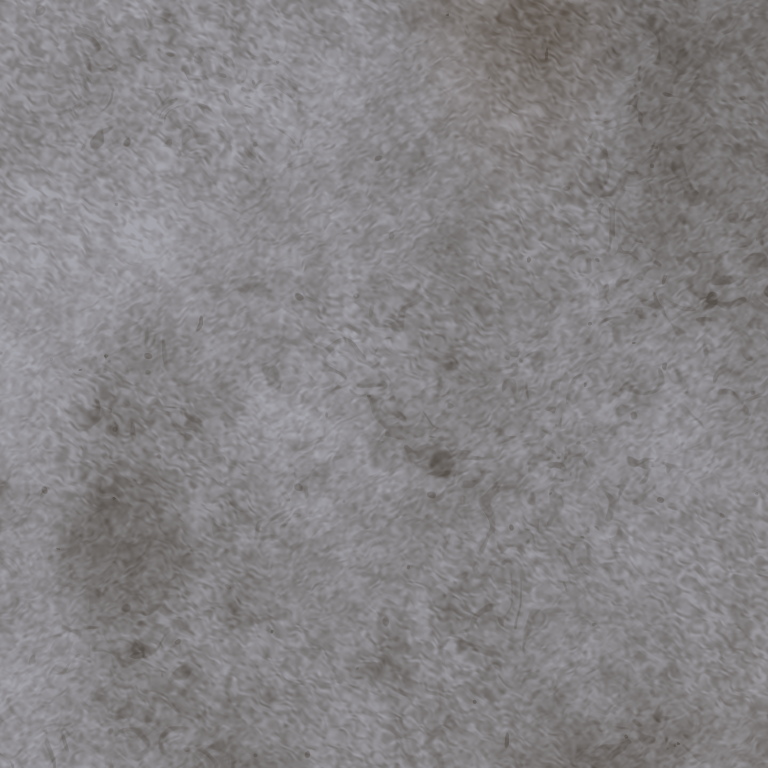
Give the GLSL for this texture, as a three.js fragment shader.

```glsl
// Weathered grey concrete: broad cloudy stains under a fine, wormy trowel grain,
// with scattered specks, round pits and ragged chips. Every layer adds to or
// takes from one tone value, which is finally mapped from warm dark to cool light.

varying vec2 vUv;

const vec3 DARK_CEMENT = vec3(0.44, 0.424, 0.418);
const vec3 LIGHT_CEMENT = vec3(0.57, 0.563, 0.58);
const vec3 WARM_TINT = vec3(0.012, 0.002, -0.008);

float hash(vec2 p) {
  vec3 q = fract(p.xyx * vec3(0.1031, 0.1030, 0.0973));
  q += dot(q, q.yzx + 33.33);
  return fract((q.x + q.y) * q.z);
}

float noise(vec2 p) {
  vec2 i = floor(p);
  vec2 f = fract(p);
  f = f * f * (3.0 - 2.0 * f);
  float low = mix(hash(i), hash(i + vec2(1.0, 0.0)), f.x);
  float high = mix(hash(i + vec2(0.0, 1.0)), hash(i + 1.0), f.x);
  return mix(low, high, f.y);
}

vec2 rotate(vec2 p, float angle) {
  float c = cos(angle);
  float s = sin(angle);
  return vec2(c * p.x + s * p.y, c * p.y - s * p.x);
}

// Layered noise, centred on zero
float clouds(vec2 p) {
  float sum = 0.0;
  float weight = 0.5;
  for (int i = 0; i < 5; i++) {
    sum += weight * (noise(p) - 0.5);
    p = rotate(p, 0.6) * 2.03 + 17.3;
    weight *= 0.52;
  }
  return sum;
}

vec2 wobble(vec2 p, float frequency) {
  return vec2(noise(p * frequency), noise(p * frequency + 41.7)) - 0.5;
}

// Short curled strokes lying along an angle, centred on zero
float strokes(vec2 p, float angle, float seed) {
  vec2 q = rotate(p + 0.009 * wobble(p + seed, 70.0), angle);
  return noise(q * vec2(125.0, 255.0) + seed + 200.0) - 0.5;
}

// Soft-edged ellipse, from 1 in its middle to 0 outside
float stain(vec2 p, vec2 centre, vec2 radii, float angle) {
  return 1.0 - smoothstep(0.1, 1.0, length(rotate(p - centre, angle) / radii));
}

// Random marks in a jittered grid; radii are in cells, stretch flattens them
float marks(vec2 p, float cells, float density, vec2 radii, float stretch, float seed) {
  vec2 q = p * cells;
  vec2 home = floor(q);
  float cover = 0.0;
  for (int y = -1; y <= 1; y++) {
    for (int x = -1; x <= 1; x++) {
      vec2 cell = home + vec2(float(x), float(y));
      vec2 id = cell + seed;
      vec2 centre = cell + vec2(hash(id + 3.1), hash(id + 7.7));
      float pick = hash(id + 19.3);
      float radius = mix(radii.x, radii.y, pow(hash(id + 29.9), 2.0));
      vec2 d = rotate(q - centre, 3.14 * hash(id + 53.2));
      float dist = length(d * vec2(1.0, stretch));
      float shape = 1.0 - smoothstep(0.7 * radius, 1.15 * radius, dist);
      cover = max(cover, shape * step(pick, density) * mix(0.5, 1.0, pick / density));
    }
  }
  return cover;
}

void main() {
  vec2 p = vUv;
  vec2 ragged = p + 0.10 * wobble(p, 9.0) + 0.045 * wobble(p, 32.0);

  // Broad mottling and faint vertical runs
  float tone = 0.85 + 1.5 * clouds(p * 3.2 + 5.0);
  tone += 0.75 * clouds(p * 24.0 + 60.0);
  float runs = smoothstep(0.62, 0.9, noise(ragged * vec2(34.0, 5.0) + 80.0));
  tone -= 0.28 * runs * smoothstep(0.4, 0.7, noise(p * 4.0 + 12.0));

  // Large damp stains
  tone -= 0.68 * stain(ragged, vec2(0.17, 0.28), vec2(0.10, 0.24), 0.15);
  tone -= 0.62 * stain(ragged, vec2(0.91, 0.72), vec2(0.18, 0.34), 0.25);
  tone -= 0.42 * stain(ragged, vec2(0.62, 0.98), vec2(0.28, 0.13), 0.0);
  tone -= 0.50 * stain(ragged, vec2(0.82, 0.03), vec2(0.18, 0.11), 0.0);
  tone -= 0.42 * stain(ragged, vec2(0.27, 0.56), vec2(0.16, 0.24), -0.4);

  // Trowel grain: two stroke directions that trade places across the slab
  float turn = smoothstep(0.35, 0.65, noise(p * 7.0 + 33.0));
  float grain = mix(strokes(p, -0.55, 0.0), strokes(p, 0.55, 9.0), 0.75 * turn);
  tone += 0.92 * grain + 0.42 * (noise(p * 180.0 + 25.0) - 0.5);

  // Small dark flecks, gathered in patches
  float patches = smoothstep(0.3, 0.7, noise(p * 6.0 + 90.0));
  tone -= 0.5 * patches * smoothstep(0.64, 0.88, noise(ragged * 75.0 + 14.0));

  // Specks, round pits and ragged chips
  vec2 chipped = p + 0.012 * wobble(p, 75.0);
  vec2 worn = p + 0.003 * wobble(p, 90.0);
  tone -= 0.75 * marks(worn, 17.0, 0.2, vec2(0.04, 0.11), 1.3, 11.0);
  tone -= 0.85 * marks(worn, 5.0, 0.2, vec2(0.03, 0.1), 1.0, 71.0);
  tone -= 0.85 * marks(chipped, 9.0, 0.14, vec2(0.08, 0.2), 2.4, 37.0);

  // Cool light cement to warm dark cement, with slight rusty drift
  vec3 colour = mix(DARK_CEMENT, LIGHT_CEMENT, clamp(tone, -0.7, 1.6));
  colour += WARM_TINT * smoothstep(0.5, 0.9, noise(p * 3.0 + 7.0));
  gl_FragColor = vec4(colour, 1.0);
}
```
